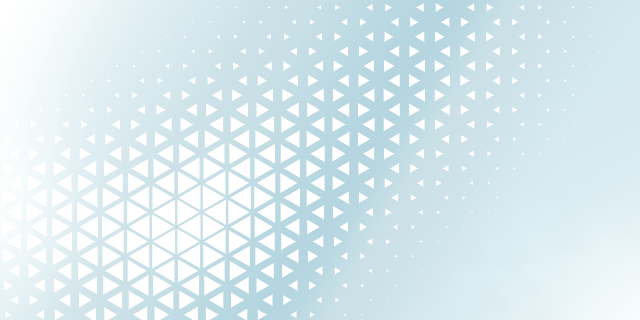
Write a Shadertoy shader that draws this background.

```glsl
const float COLUMN = 0.0792;               // strip width = triangle height
const float SIDE = COLUMN * 1.154701;      // full triangle side
const vec2 LATTICE_ORIGIN = vec2(0.630, 0.069);

const vec3 WHITE = vec3(0.995, 1.0, 0.998);
const vec3 MIST = vec3(0.865, 0.928, 0.948);
const vec3 HAZE = vec3(0.795, 0.882, 0.905);
const vec3 DEEP_BLUE = vec3(0.710, 0.838, 0.880);
const vec3 PALE_BLUE = vec3(0.835, 0.915, 0.940);

float hash(vec2 p) {
    p = fract(p * vec2(0.1031, 0.1137));
    p += dot(p, p.yx + 33.33);
    return fract((p.x + p.y) * p.x);
}

float valueNoise(vec2 p) {
    vec2 cell = floor(p), f = fract(p);
    f = f * f * (3.0 - 2.0 * f);
    float low = mix(hash(cell), hash(cell + vec2(1, 0)), f.x);
    float high = mix(hash(cell + vec2(0, 1)), hash(cell + vec2(1, 1)), f.x);
    return mix(low, high, f.y);
}

// Gaussian ellipse whose long axis follows the given unit direction
float blob(vec2 p, vec2 center, vec2 axis, vec2 radii) {
    vec2 d = p - center;
    vec2 q = vec2(dot(d, axis), dot(d, vec2(-axis.y, axis.x))) / radii;
    return exp(-0.5 * dot(q, q));
}

// Relative triangle size across the canvas
float triangleScale(vec2 p) {
    vec2 diagonal = vec2(0.8, -0.6);
    float size = 0.92 * blob(p, vec2(0.60, 0.703), diagonal, vec2(0.378, 0.273));
    size += 0.41 * blob(p, vec2(1.354, 0.221), diagonal, vec2(0.335, 0.255));
    size += 0.50 * blob(p, vec2(0.0, 0.638), vec2(1, 0), vec2(0.22, 0.17));
    return clamp(size - 0.05, 0.0, 0.87);
}

// Equilateral triangle pointing along +x, centred on its centroid
float triangleDistance(vec2 p, float inradius) {
    return max(-p.x, 0.5 * p.x + 0.866025 * abs(p.y)) - inradius;
}

// Triangle based on one column boundary; facing is +1 right or -1 left
float triangleMask(vec2 p, float boundary, float facing, float pixel) {
    float shift = LATTICE_ORIGIN.y + 0.5 * SIDE * mod(boundary, 2.0);
    float row = floor((p.y - shift) / SIDE + 0.5);
    vec2 center = vec2(LATTICE_ORIGIN.x + boundary * COLUMN + facing * COLUMN / 3.0,
                       shift + row * SIDE);
    float size = triangleScale(center);
    vec2 local = (p - center) * vec2(facing, 1.0);
    float d = triangleDistance(local, size * COLUMN / 3.0);
    return smoothstep(0.5 * pixel, -0.5 * pixel, d) * smoothstep(0.0, 0.04, size);
}

vec3 backdrop(vec2 p) {
    // Diagonal colour ramp
    float t = dot(p, vec2(0.863, 0.504));
    vec3 color = mix(WHITE, MIST, smoothstep(0.03, 0.50, t));
    color = mix(color, HAZE, smoothstep(0.42, 0.80, t));
    color = mix(color, DEEP_BLUE, smoothstep(0.75, 1.20, t));
    color = mix(color, HAZE, smoothstep(1.23, 1.42, t));
    color = mix(color, PALE_BLUE, smoothstep(1.38, 1.78, t));

    // Glows at the left edge and lower right corner
    float leftGlow = blob(p, vec2(-0.03, 0.60), vec2(1, 0), vec2(0.16, 0.26));
    float cornerGlow = blob(p, vec2(2.03, 1.05), vec2(0.8, -0.6), vec2(0.42, 0.25));
    color = mix(color, WHITE, 0.85 * leftGlow);
    color = mix(color, WHITE, 0.88 * cornerGlow);

    // Faint cloud wisps
    float cloud = valueNoise(p * 9.0) * 0.65 + valueNoise(p * 21.0) * 0.35;
    float cloudArea = blob(p, vec2(1.64, 0.88), vec2(0.8, -0.6), vec2(0.20, 0.12));
    return color + (cloud - 0.5) * 0.05 * cloudArea;
}

void mainImage(out vec4 fragColor, in vec2 fragCoord) {
    float pixel = 1.0 / iResolution.y;
    vec2 p = vec2(fragCoord.x, iResolution.y - fragCoord.y) * pixel;
    p.x *= 2.0 * iResolution.y / iResolution.x;

    // Each strip holds triangles based on its left and right boundaries
    float strip = floor((p.x - LATTICE_ORIGIN.x) / COLUMN);
    float mask = max(triangleMask(p, strip, 1.0, pixel),
                     triangleMask(p, strip + 1.0, -1.0, pixel));

    fragColor = vec4(mix(backdrop(p), WHITE, mask), 1.0);
}
```
